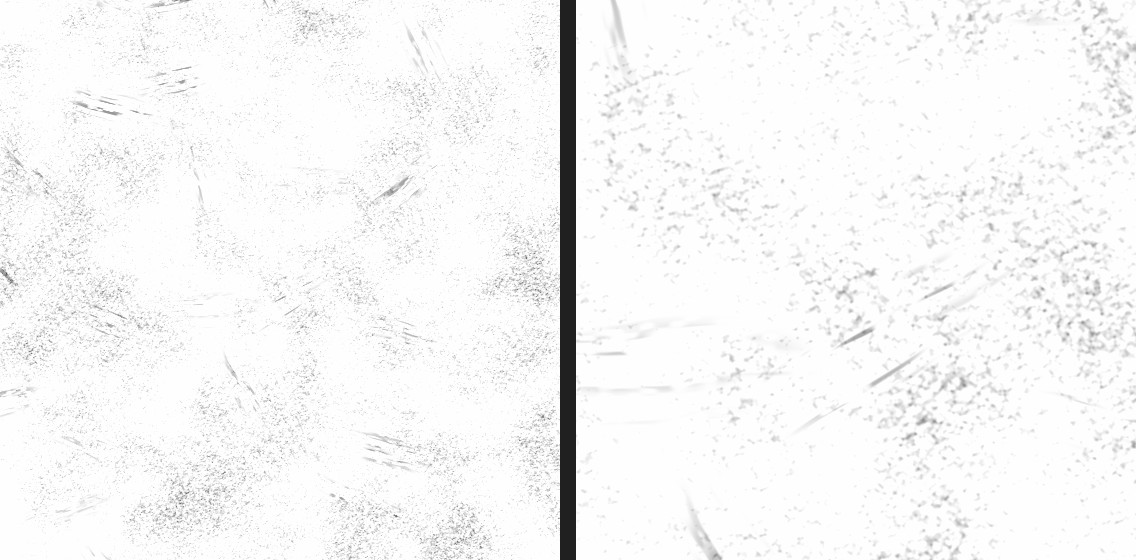
Left: the whole. Right: its middle third, enlarged.
Give the GLSL for this texture, as a three.js fragment shader.

```glsl
// Worn white plaster: fine grey specks gathered into small loose clusters,
// with scattered patches of faint, thin, broken parallel scratches.
// Specks are thresholded noise; scratches are stretched noise in rotated cells.

varying vec2 vUv;

float hash(vec2 p) {
  return fract(sin(dot(p, vec2(127.1, 311.7))) * 43758.5453);
}

float noise(vec2 p) {
  vec2 cell = floor(p);
  vec2 f = fract(p);
  f = f * f * (3.0 - 2.0 * f);
  float low = mix(hash(cell), hash(cell + vec2(1.0, 0.0)), f.x);
  float high = mix(hash(cell + vec2(0.0, 1.0)), hash(cell + vec2(1.0, 1.0)), f.x);
  return mix(low, high, f.y);
}

mat2 rotation(float angle) {
  float c = cos(angle);
  float s = sin(angle);
  return mat2(c, -s, s, c);
}

float fbm(vec2 p) {
  float sum = 0.0;
  float weight = 0.5;
  for (int i = 0; i < 4; i++) {
    sum += weight * noise(p);
    p = rotation(0.6) * p * 2.1 + 17.3;
    weight *= 0.5;
  }
  return sum / 0.9375;
}

// Fine grain whose threshold drops inside the clusters
float speckInk(vec2 p) {
  float cluster = 0.25 * noise(p * 5.0 + 8.2) + 0.75 * fbm(p * 17.0 + 3.7);
  float grain = 0.6 * noise(rotation(0.4) * p * vec2(290.0, 400.0))
              + 0.4 * noise(rotation(-0.7) * p * 540.0 + 31.0);
  float excess = max(grain - 0.622 + 0.95 * (cluster - 0.5), 0.0);
  return 0.55 * excess + 1.6 * excess * excess * excess;
}

// Hatched patches, at most one per cell, each with its own direction
float scratchInk(vec2 p) {
  const float GRID = 6.0;
  vec2 home = floor(p * GRID);
  float ink = 0.0;
  for (int y = -1; y <= 1; y++) {
    for (int x = -1; x <= 1; x++) {
      vec2 cell = home + vec2(float(x), float(y));
      float seed = hash(cell + 5.3);
      vec2 jitter = vec2(hash(cell + 11.7), hash(cell + 23.1));
      float angle = mix(-1.55, 0.65, hash(cell + 41.9));
      vec2 q = rotation(angle) * (p - (cell + jitter) / GRID);

      // Soft elliptical patch
      float patchMask = 1.0 - smoothstep(0.4, 1.0, length(q / vec2(0.1, 0.036)));
      patchMask *= step(0.4, seed);

      // Thin wavering lines, broken along their length
      q.y += 0.004 * noise(q * 34.0 + seed * 50.0);
      float line = noise(q * vec2(19.0, 240.0) + seed * 90.0);
      float breaks = noise(q * vec2(110.0, 330.0) + seed * 70.0);
      float stroke = smoothstep(0.64, 0.92, line) * smoothstep(0.25, 0.7, breaks);
      ink += patchMask * stroke * mix(0.12, 0.42, hash(cell + 67.0));
    }
  }
  return ink;
}

void main() {
  vec3 plaster = vec3(0.996);
  vec3 soot = vec3(0.03);
  float ink = speckInk(vUv) + scratchInk(vUv);
  gl_FragColor = vec4(mix(plaster, soot, clamp(ink, 0.0, 0.9)), 1.0);
}
```
